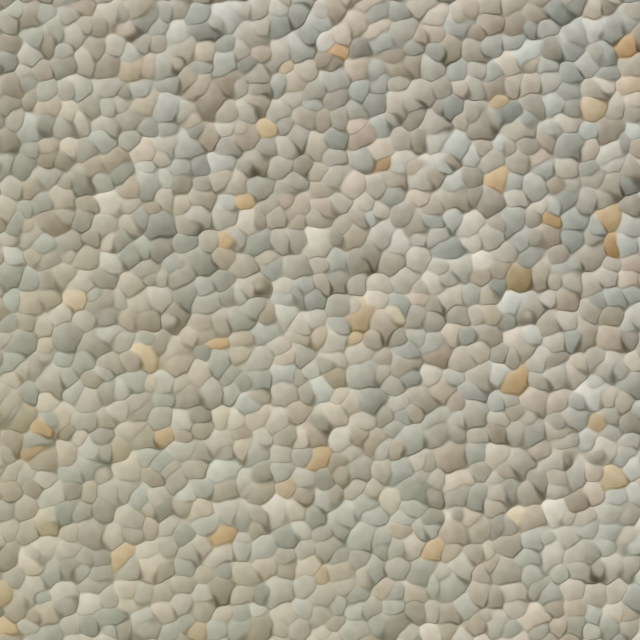
Give the GLSL for this texture, as a WebGL 2 fragment shader.

```glsl
#version 300 es
precision highp float;
// Soft-focus bed of small grey-beige gravel lit from the upper left.
// Stretched, randomly turned Voronoi cells form the stones; soft weights blend
// their tones, and shaded gaps plus gradient noise add relief and mottling.

#define GRAINS 33.0        // stones across the canvas
#define SOFTNESS 17.0      // higher gives crisper stone borders
#define STRETCH 1.22       // typical stone elongation
#define TILT 0.55          // preferred stone direction, radians
#define TONE_SPREAD 0.20   // brightness range between stones
#define RELIEF 0.15        // light to dark slope across a stone
#define GAP_WIDTH 0.27     // width of the shaded gaps
#define GAP_DEPTH 0.17     // darkness of the shaded gaps
#define WARP 0.20          // irregularity of outlines
#define STONE_COLOR vec3(0.672, 0.652, 0.588)

uniform vec2 u_resolution;
out vec4 outColor;

const vec2 LIGHT_DIR = vec2(-0.53, 0.85);

vec3 hash3(vec2 p) {
    vec3 q = fract(p.xyx * vec3(0.1031, 0.1030, 0.0973));
    q += dot(q, q.yxz + 33.33);
    return fract((q.xxy + q.yzz) * q.zyx);
}

vec2 gradientAt(vec2 cell) {
    float angle = 6.2832 * hash3(cell + 71.0).x;
    return vec2(cos(angle), sin(angle));
}

float gradientNoise(vec2 p) {
    vec2 i = floor(p), f = fract(p);
    vec2 u = f * f * f * (f * (f * 6.0 - 15.0) + 10.0);
    vec2 e = vec2(1.0, 0.0);
    float a = dot(gradientAt(i), f);
    float b = dot(gradientAt(i + e.xy), f - e.xy);
    float c = dot(gradientAt(i + e.yx), f - e.yx);
    float d = dot(gradientAt(i + e.xx), f - e.xx);
    return mix(mix(a, b, u.x), mix(c, d, u.x), u.y);
}

// Distance to a stone centre in the stone's own turned, stretched frame
float stoneDistance(vec2 offset, vec3 shape) {
    float angle = TILT + (shape.x - 0.5) * 2.2;
    float c = cos(angle), s = sin(angle);
    vec2 local = vec2(c * offset.x + s * offset.y, c * offset.y - s * offset.x);
    float stretch = mix(1.0, STRETCH * STRETCH, shape.y);
    local *= vec2(inversesqrt(stretch), sqrt(stretch));
    return length(local) * mix(0.75, 1.25, shape.z);
}

// Tone and tint of one stone: cool to warm, with rare ochre ones
vec3 stoneColor(vec3 rnd) {
    float tone = (0.6 * rnd.x + 0.4 * rnd.y - 0.5) * TONE_SPREAD;
    vec3 tint = mix(vec3(-0.022, 0.002, 0.014), vec3(0.022, -0.002, -0.020), rnd.z);
    float ochre = smoothstep(0.955, 0.985, fract(rnd.y * 7.0 + rnd.z * 13.0));
    return STONE_COLOR + tone + tint + ochre * vec3(0.06, 0.0, -0.07);
}

// Colour of the stone bed at p, measured in stones
vec3 gravel(vec2 p) {
    vec2 cell = floor(p);
    float nearest = 9.0, second = 9.0, total = 0.0, facing = 0.0;
    vec3 color = vec3(0.0);
    for (int y = -2; y <= 2; y++) {
        for (int x = -2; x <= 2; x++) {
            vec2 id = cell + vec2(x, y);
            vec2 center = id + 0.08 + 0.84 * hash3(id).xy;
            vec2 offset = p - center;
            float dist = stoneDistance(offset, hash3(id + 19.0));
            float weight = exp(-SOFTNESS * dist);
            float slope = dot(offset, LIGHT_DIR);
            color += weight * (stoneColor(hash3(id + 43.0)) + RELIEF * slope);
            facing += weight * slope;
            total += weight;
            second = min(second, max(nearest, dist));
            nearest = min(nearest, dist);
        }
    }
    color /= total;
    facing /= total;

    // Gaps are darkest on the sides turned away from the light
    float gap = 1.0 - smoothstep(0.0, GAP_WIDTH, second - nearest);
    float shade = smoothstep(0.30, -0.40, facing);
    float uneven = clamp(0.75 + 1.1 * gradientNoise(p * 0.8 + 5.0), 0.2, 1.4);
    color -= gap * shade * uneven * GAP_DEPTH * vec3(1.0, 0.99, 0.97);
    // Thin lit rims
    color += gap * smoothstep(0.15, 0.5, facing) * 0.03;
    return color;
}

void main() {
    vec2 uv = gl_FragCoord.xy / min(u_resolution.x, u_resolution.y);
    vec2 p = uv * GRAINS + 100.0;
    vec2 bend = vec2(gradientNoise(p * 1.3), gradientNoise(p * 1.3 + 37.0));
    vec3 color = gravel(p + WARP * bend);

    // Mottling within stones and broad drifts over the bed
    color += 0.035 * gradientNoise(p * 2.1 + 11.0) + 0.035 * gradientNoise(uv * 5.0 + 3.0);

    // Contrast grows toward the upper right; the lower left is paler and warmer
    float across = smoothstep(0.2, 1.7, uv.x + uv.y);
    color = mix(vec3(0.636, 0.616, 0.552), color, mix(0.88, 1.16, across));
    color += mix(vec3(0.014, 0.014, 0.0), vec3(-0.010, -0.010, 0.002), across);
    outColor = vec4(clamp(color, 0.0, 1.0), 1.0);
}
```
